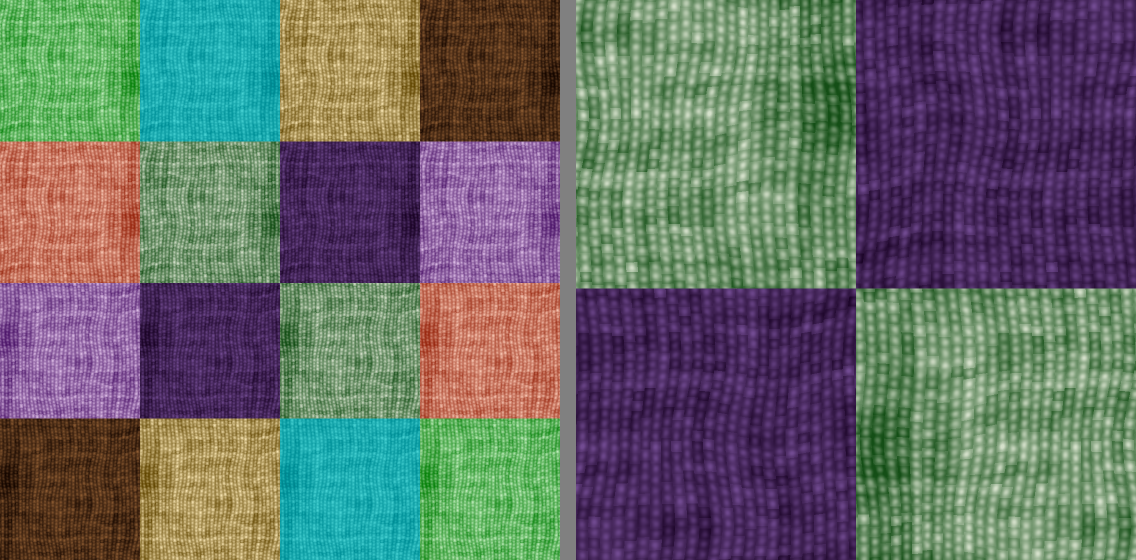
Left: the whole. Right: its middle third, enlarged.
A WebGL 2 fragment shader for this pattern:

```glsl
#version 300 es
precision highp float;
// Patchwork of sixteen woven linen squares in eight colours, with half-turn symmetry.

uniform vec2 u_resolution;
out vec4 fragColor;

// Layout
const float COLUMNS = 4.0;
const float ROW_HEIGHT = 0.2526;      // the row under the middle is cropped slightly
const float MIDDLE = 1.0 - 2.0 * ROW_HEIGHT;

// Cloth
const vec2 THREADS = vec2(37.0, 42.0); // threads per patch
const float WAVINESS = 1.5;            // thread drift, in threads
const float BASE_TONE = 0.47;
const float WEAVE_CONTRAST = 0.40;
const float THREAD_VARIATION = 0.22;
const float STITCH_VARIATION = 0.34;
const float SLUB_STRENGTH = 0.32;
const float MOTTLE_STRENGTH = 0.32;
const float EDGE_SHADE = 0.28;
const float GRAIN = 0.16;
const int SAMPLES = 2;                 // supersampling per axis

// Patch colours: green, cyan, tan, brown / coral, sage, purple, lavender
const vec3 SHADOW[8] = vec3[8](
    vec3(0.15, 0.58, 0.16), vec3(0.00, 0.57, 0.60),
    vec3(0.48, 0.38, 0.12), vec3(0.16, 0.08, 0.03),
    vec3(0.66, 0.26, 0.17), vec3(0.20, 0.40, 0.20),
    vec3(0.16, 0.06, 0.22), vec3(0.40, 0.20, 0.50));
const vec3 LIGHT[8] = vec3[8](
    vec3(0.62, 0.85, 0.61), vec3(0.22, 0.77, 0.78),
    vec3(0.86, 0.78, 0.57), vec3(0.47, 0.30, 0.16),
    vec3(0.90, 0.66, 0.58), vec3(0.69, 0.77, 0.66),
    vec3(0.38, 0.24, 0.49), vec3(0.76, 0.62, 0.81));

float hash(vec2 p) {
    return fract(sin(dot(p, vec2(12.9898, 78.233))) * 43758.5453);
}

float noise(vec2 p) {
    vec2 i = floor(p), f = fract(p);
    f = f * f * (3.0 - 2.0 * f);
    return mix(mix(hash(i), hash(i + vec2(1.0, 0.0)), f.x),
               mix(hash(i + vec2(0.0, 1.0)), hash(i + vec2(1.0, 1.0)), f.x), f.y);
}

// Rounded thread profile: 0 in the gap, 1 on the crest
float crest(float x) {
    return 0.5 - 0.5 * cos(6.2831853 * x);
}

// Tone of the cloth at a point of one patch (0..1 on each axis)
float clothTone(vec2 p) {
    vec2 drift = vec2(noise(p * vec2(3.0, 5.0) + 7.0), noise(p * vec2(5.0, 3.0) + 31.0));
    vec2 w = p * THREADS + WAVINESS * (drift - 0.5);

    // Plain weave: stitches shift by part of a thread on alternate columns
    float column = floor(w.x);
    w.y += 0.3 * mod(column, 2.0);
    vec2 stitch = floor(w);
    float weave = crest(w.x) * (0.4 + 0.6 * crest(w.y)) - 0.35;

    // Uneven yarn: whole threads, single stitches and long slubs
    float yarn = hash(vec2(column, 3.0)) + hash(vec2(stitch.y, 57.0)) - 1.0;
    float single = hash(stitch + 11.0) - 0.5;
    float slub = noise(vec2(w.x * 0.9, p.y * 5.0) + 19.0)
               + noise(vec2(p.x * 5.0, w.y * 0.9) + 43.0) - 1.0;
    float grain = noise(w * 2.7 + 5.0) - 0.5;

    // Soft wear, darker towards the right edge
    float mottle = 0.65 * noise(p * 3.0 + 2.0) + 0.35 * noise(p * 8.0 + 13.0) - 0.5;
    float edge = smoothstep(0.78, 1.0, p.x) * (0.3 + 0.9 * noise(p * 4.0 + 23.0));

    return BASE_TONE + WEAVE_CONTRAST * 1.6 * weave + THREAD_VARIATION * yarn
         + STITCH_VARIATION * single + SLUB_STRENGTH * slub + GRAIN * grain
         + MOTTLE_STRENGTH * mottle - EDGE_SHADE * edge;
}

vec3 patchwork(vec2 uv) {
    // The lower half is the upper half turned by 180 degrees
    vec2 p = uv.y < MIDDLE ? 1.0 - uv : uv;
    vec2 grid = vec2(p.x * COLUMNS, (1.0 - p.y) / ROW_HEIGHT);
    vec2 cell = clamp(floor(grid), vec2(0.0), vec2(COLUMNS - 1.0, 1.0));
    int index = int(cell.x + cell.y * COLUMNS);
    float tone = clamp(clothTone(grid - cell), -0.25, 1.3);
    return clamp(mix(SHADOW[index], LIGHT[index], tone), 0.0, 1.0);
}

void main() {
    vec3 color = vec3(0.0);
    for (int y = 0; y < SAMPLES; y++) {
        for (int x = 0; x < SAMPLES; x++) {
            vec2 offset = (vec2(x, y) + 0.5) / float(SAMPLES) - 0.5;
            color += patchwork((gl_FragCoord.xy + offset) / u_resolution);
        }
    }
    fragColor = vec4(color / float(SAMPLES * SAMPLES), 1.0);
}
```
